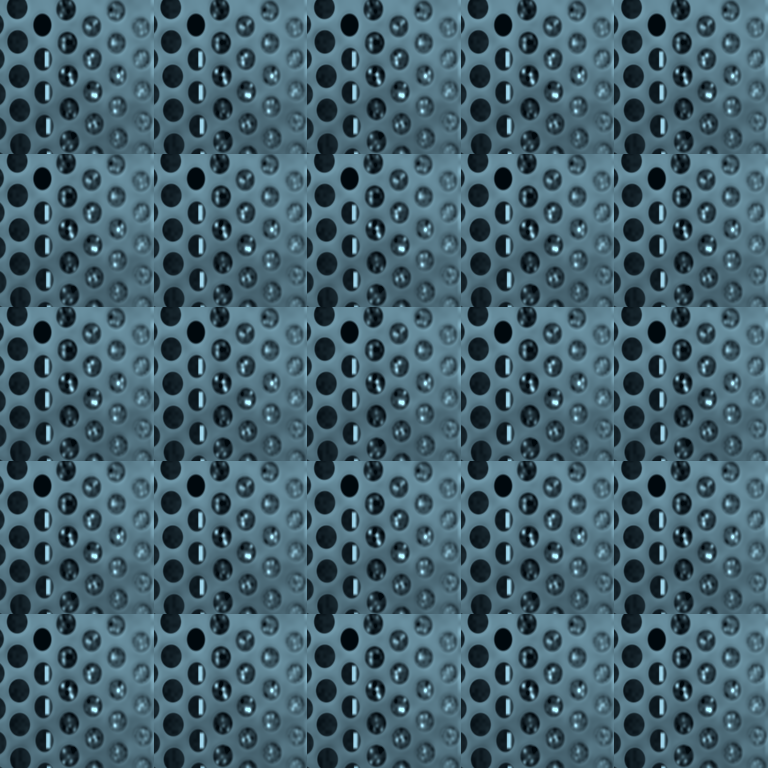
A three.js fragment shader for this texture:

```glsl
// Blue perforated metal sheet: square tiles of staggered holes fading from dark pits to glinting dimples
#define REPEATS 5.0
#define INK vec3(0.0, 0.03, 0.05)
#define FROST vec3(0.75, 1.0, 1.1)
#define TONE_TOP 0.52
#define TONE_BOTTOM 0.40
#define COLUMN_STEP 0.160
#define ROW_STEP 0.223
#define SLANT 0.025
#define HOLE_RADIUS vec2(0.067, 0.076)
#define GLINT 0.62
#define MOTTLE 0.10

varying vec2 vUv;

float hash(vec2 p) {
  vec3 q = fract(p.xyx * 0.1031);
  q += dot(q, q.yzx + 33.33);
  return fract((q.x + q.y) * q.z);
}

float noise(vec2 p) {
  vec2 i = floor(p), f = fract(p);
  f = f * f * (3.0 - 2.0 * f);
  return mix(mix(hash(i), hash(i + vec2(1.0, 0.0)), f.x),
             mix(hash(i + vec2(0.0, 1.0)), hash(i + 1.0), f.x), f.y);
}

// Soft light and dark reflections scattered inside one dimple
float reflections(vec2 q, vec2 id) {
  float sum = 0.0;
  for (int k = 0; k < 6; k++) {
    vec2 seed = id * 7.3 + float(k) * 3.7 + 11.0;
    vec2 spot = vec2(hash(seed), hash(seed + 19.1)) * 1.2 - 0.6;
    vec2 d = (q - spot) * vec2(1.0, 0.85);
    float strength = k < 4 ? 0.35 + 0.75 * hash(seed + 5.3) : -0.35;
    sum += strength * exp(-dot(d, d) * 24.0);
  }
  return sum;
}

// Tone inside a hole; q spans -1 to 1 across it, with y downwards
float holeTone(vec2 q, vec2 id) {
  float grain = noise(q * 3.0 + id * 9.0 + 40.0) - 0.5;
  float d = length(q);
  if (id.x < 0.5) return 0.08 + 0.06 * grain + 0.03 * q.x;

  // Second column: one black hole, then pits with a bright sliver
  if (id.x < 1.5) {
    if (id.y < 0.5) return 0.0;
    float lit = smoothstep(0.08, 0.28, q.x) * (1.0 - smoothstep(0.45, 0.85, q.x));
    lit *= 1.0 - smoothstep(0.5, 0.88, abs(q.y));
    return 0.07 + 0.04 * grain + 0.75 * lit + 0.12 * smoothstep(0.3, 0.9, q.x);
  }

  // Remaining columns: shallower and paler dimples
  float depth = (id.x - 2.0) / 3.0;
  float rim = smoothstep(0.45, 0.9, d) * (0.6 + 0.4 * dot(q, vec2(0.7, -0.7)));
  float tone = mix(0.12, 0.41, depth) + 0.16 * grain - mix(0.08, 0.20, depth) * rim;
  float gain = GLINT * mix(1.0, 0.45, depth * depth);
  gain *= 0.75 + 0.4 * exp(-pow(id.y - 2.0, 2.0));
  return tone + gain * reflections(q, id);
}

void main() {
  vec2 p = fract(vUv * REPEATS);
  p.y = 1.0 - p.y;

  // Sheet: lighter at the top, with cloudy unevenness
  float tone = mix(TONE_TOP, TONE_BOTTOM, smoothstep(0.0, 0.9, p.y));
  tone += MOTTLE * (noise(p * vec2(7.0, 8.0) + 3.0) - 0.5);
  tone += 0.5 * MOTTLE * (noise(p * 19.0 + 27.0) - 0.5);
  tone += 0.22 * smoothstep(0.97, 0.995, p.x) * (noise(p * vec2(1.0, 17.0)) - 0.25);

  // Staggered columns of holes
  for (int c = -1; c < 6; c++) {
    for (int r = 0; r < 5; r++) {
      vec2 id = vec2(float(c), float(r));
      float stagger = 0.5 * mod(id.x + 2.0, 2.0);
      stagger = 0.5 * step(0.25, stagger) * step(stagger, 0.75);
      vec2 center;
      center.y = 0.05 + 0.006 * id.x + (ROW_STEP - 0.004 * id.x) * (id.y + stagger);
      center.x = 0.11 + COLUMN_STEP * id.x + SLANT * center.y;
      center += 0.006 * (vec2(hash(id + 31.0), hash(id + 57.0)) - 0.5);
      vec2 radius = HOLE_RADIUS - vec2(0.002, 0.0022) * id.x;
      if (c == 1) radius.x *= 0.9;
      vec2 q = (p - center) / radius;
      float d = length(q);
      if (d > 1.7) continue;

      // Bevel light falls below and to the right, shade above
      float bevel = exp(-pow((d - 1.15) * 5.0, 2.0));
      tone += 0.045 * bevel * dot(q, vec2(0.5, 0.8));

      float softness = 0.10 + 0.03 * max(id.x, 0.0);
      float inside = 1.0 - smoothstep(1.0 - softness, 1.0 + softness, d);
      if (inside > 0.0) tone = mix(tone, holeTone(q, id), inside);
    }
  }

  gl_FragColor = vec4(mix(INK, FROST, clamp(tone, 0.0, 1.0)), 1.0);
}
```
